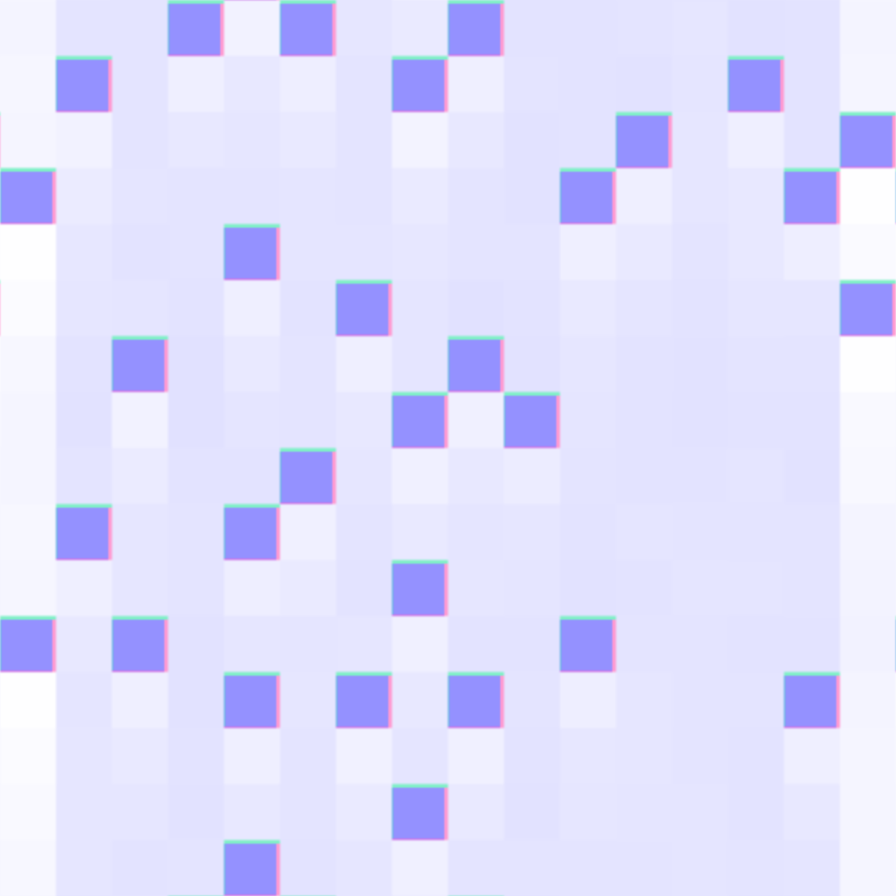
Give the GLSL for this texture map, as a Shadertoy shader.

```glsl
#define GRID 16.0        // cells per side
#define SEED 7.0
#define THRESHOLD 0.76   // higher gives fewer tiles
#define RIM 0.055        // rim width, in cells
#define BLUR 0.04        // half width of the soft cell border
#define TRAIL 0.42       // pale glow right below a tile
#define SIDE 0.6         // pale glow of the outer columns
#define GRAIN 0.10       // random shade per cell

const vec3 LAVENDER = vec3(0.882, 0.882, 1.0);
const vec3 WHITE    = vec3(0.998, 0.998, 1.0);
const vec3 BLUE     = vec3(0.580, 0.567, 1.0);
const vec3 MINT     = vec3(0.50, 0.94, 0.78);
const vec3 PINK     = vec3(1.00, 0.60, 0.82);
const vec3 TEAL     = vec3(0.40, 0.68, 0.90);
const vec3 MAGENTA  = vec3(0.78, 0.42, 0.90);

// Random value per cell, wrapping at the canvas border
float hash(vec2 cell) {
    vec2 c = mod(cell, GRID) + SEED;
    vec3 p = fract(c.xyx * vec3(0.1031, 0.1030, 0.0973));
    p += dot(p, p.yzx + 33.33);
    return fract((p.x + p.y) * p.z);
}

// A tile sits where the hash is high and tops its close neighbours
float hasTile(vec2 cell) {
    float h = hash(cell);
    float rival = THRESHOLD;
    for (int i = -2; i <= 2; i++) {
        if (i == 0) continue;
        rival = max(rival, hash(cell + vec2(0.0, i)));
        if (abs(i) == 1) rival = max(rival, hash(cell + vec2(i, 0.0)));
    }
    return step(rival, h);
}

// Background: soft columns, pale sides and trails fading below tiles
vec3 groundColor(vec2 cell) {
    vec2 c = mod(cell, GRID);
    float pale = 0.05 + 0.03 * sin(c.x * 1.15 + 0.6) + 0.03 * sin(c.x * 2.3 + c.y * 0.4);
    pale += GRAIN * (hash(cell + vec2(5.0, 9.0)) - 0.2);
    pale += SIDE * step(min(c.x, GRID - 1.0 - c.x), 0.5);
    float glow = TRAIL;
    for (int k = 1; k <= 4; k++) {
        pale += glow * hasTile(cell + vec2(0.0, k));
        glow *= 0.45;
    }
    return mix(LAVENDER, WHITE, clamp(pale, 0.0, 1.0));
}

// Tile with a differently tinted rim on each side
vec3 tileColor(vec2 q) {
    vec3 col = BLUE;
    col = mix(col, TEAL, 1.0 - smoothstep(0.0, RIM, q.x));
    col = mix(col, MAGENTA, 1.0 - smoothstep(0.0, RIM, q.y));
    col = mix(col, PINK, smoothstep(1.0 - 1.7 * RIM, 1.0 - 0.7 * RIM, q.x));
    return mix(col, MINT, smoothstep(1.0 - 1.7 * RIM, 1.0 - 0.7 * RIM, q.y));
}

vec3 cellColor(vec2 cell, vec2 p) {
    if (hasTile(cell) > 0.5) return tileColor(clamp(p - cell, 0.0, 1.0));
    return groundColor(cell);
}

void mainImage(out vec4 fragColor, in vec2 fragCoord) {
    vec2 p = fragCoord / iResolution.xy * GRID;

    // Blend the four nearest cells only close to their borders
    vec2 base = floor(p - 0.5);
    float soft = max(BLUR, 0.5 * GRID / iResolution.y);
    vec2 f = smoothstep(0.5 - soft, 0.5 + soft, p - 0.5 - base);
    vec3 lower = mix(cellColor(base, p), cellColor(base + vec2(1.0, 0.0), p), f.x);
    vec3 upper = mix(cellColor(base + vec2(0.0, 1.0), p), cellColor(base + 1.0, p), f.x);
    fragColor = vec4(mix(lower, upper, f.y), 1.0);
}
```
